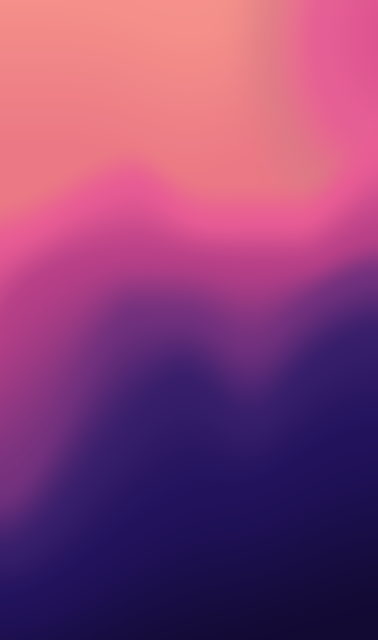
Write a Shadertoy shader that draws this background.

```glsl
// Soft wavy gradient from coral through pink and violet down to navy.

float bell(float x, float center, float width) {
    float d = (x - center) / width;
    return exp(-d * d);
}

// Partly eased blend weight between two heights.
float ease(float from, float to, float y) {
    float t = clamp((y - from) / (to - from), 0.0, 1.0);
    return mix(t, t * t * (3.0 - 2.0 * t), 0.5);
}

// Coral field with a pink glow in the upper right.
vec3 upperGlow(vec2 p) {
    vec3 coral = mix(vec3(0.96, 0.57, 0.54), vec3(0.92, 0.47, 0.52),
                     smoothstep(-0.06, 0.27, p.y - 0.05 * bell(p.x, 0.5, 0.18)));
    float r = length((p - vec2(1.04, 0.06)) / vec2(0.2, 0.167));
    coral = mix(coral, vec3(0.84, 0.47, 0.52), 0.6 * bell(r, 1.6, 0.4));
    vec3 pink = mix(vec3(0.86, 0.32, 0.56), vec3(0.90, 0.37, 0.58), smoothstep(0.0, 1.0, r));
    return mix(pink, coral, smoothstep(0.95, 1.75, r));
}

void mainImage(out vec4 fragColor, in vec2 fragCoord) {
    vec2 p = fragCoord / iResolution.xy;
    p.y = 1.0 - p.y; // depth below the top edge
    float x = p.x;
    float rightRise = smoothstep(0.7, 1.0, x);

    // Depth of each colour band across the width
    float pinkY = 0.39 - 0.045 * smoothstep(0.0, 0.7, x)
                - 0.08 * bell(x, 0.34, x < 0.34 ? 0.25 : 0.13)
                - 0.11 * smoothstep(0.78, 1.05, x);
    float magentaY = 0.40 + 0.1 * exp(-x / 0.1) + 0.015 * bell(x, 0.7, 0.2)
                   - 0.03 * smoothstep(0.8, 1.0, x);
    float purpleY = 0.77 - 0.28 * smoothstep(0.0, 0.36, x)
                  + 0.045 * bell(x, 0.66, 0.1) - 0.06 * rightRise;
    float indigoY = 0.86 - 0.28 * smoothstep(0.0, 0.52, x)
                  + 0.07 * bell(x, 0.66, 0.12) - 0.06 * rightRise;
    float navyY = 0.94 - 0.17 * smoothstep(0.0, 0.6, x) - 0.09 * smoothstep(0.6, 1.0, x);
    float nightY = 1.12 - 0.16 * x;

    // Blend the bands from top to bottom
    vec3 color = upperGlow(p);
    color = mix(color, vec3(0.91, 0.36, 0.58), ease(pinkY - 0.06, pinkY, p.y));
    color = mix(color, vec3(0.72, 0.25, 0.53), ease(pinkY, magentaY, p.y));
    color = mix(color, vec3(0.45, 0.19, 0.49), ease(magentaY, purpleY, p.y));
    color = mix(color, vec3(0.22, 0.12, 0.42), ease(purpleY, indigoY, p.y));
    color = mix(color, vec3(0.13, 0.07, 0.36), ease(indigoY, navyY, p.y));
    color = mix(color, vec3(0.07, 0.04, 0.20), ease(navyY, nightY, p.y));
    fragColor = vec4(color, 1.0);
}
```
